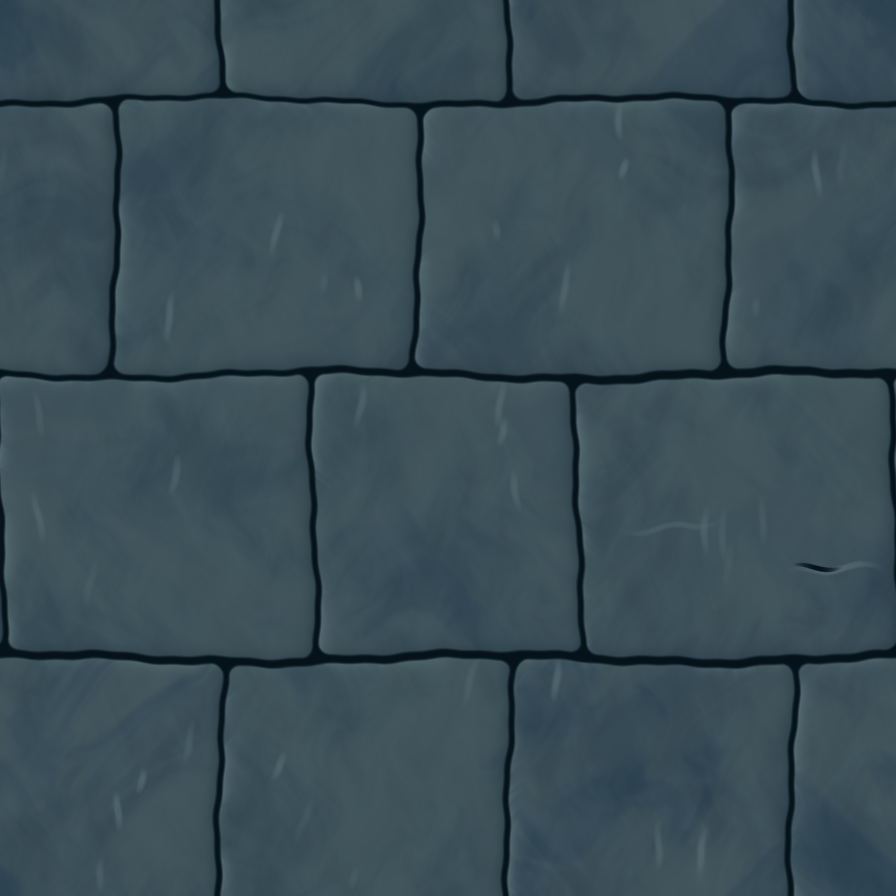
Reproduce this texture procedurally as a WebGL 1 fragment shader.

```glsl
precision highp float;
uniform vec2 u_resolution;

const float TAU = 6.28319;
const vec3 GAP_DEEP = vec3(0.02, 0.07, 0.10);
const vec3 GAP_SOFT = vec3(0.06, 0.13, 0.16);
const vec3 EDGE_SHADE = vec3(0.14, 0.21, 0.25);
const vec3 SLATE_DARK = vec3(0.215, 0.288, 0.328);
const vec3 SLATE = vec3(0.25, 0.33, 0.36);
const vec3 SLATE_LIGHT = vec3(0.35, 0.43, 0.46);

float hash(float n) {
  return fract(sin(n * 12.9898 + 4.137) * 43758.5);
}

// Warped layered sines, roughly -1 to 1
float cloud(vec2 p, float seed) {
  float sum = 0.0;
  float amp = 0.55;
  p += seed * vec2(3.7, 5.3);
  for (int i = 0; i < 5; i++) {
    p += 0.7 * sin(p.yx * 1.3 + seed);
    sum += amp * sin(p.x) * cos(p.y);
    p = mat2(0.8, 0.6, -0.6, 0.8) * p * 1.8;
    amp *= 0.6;
  }
  return sum;
}

float roundedBox(vec2 p, vec2 halfSize, float radius) {
  vec2 q = abs(p) - halfSize + radius;
  return length(max(q, 0.0)) + min(max(q.x, q.y), 0.0) - radius;
}

// Stroke that is widest in the middle and tapers to both ends
float stroke(vec2 p, vec2 a, vec2 b, float width, float soft) {
  vec2 ab = b - a;
  float t = clamp(dot(p - a, ab) / dot(ab, ab), 0.0, 1.0);
  float taper = 4.0 * t * (1.0 - t);
  return taper * (1.0 - smoothstep(width * taper, width * taper + soft, length(p - a - ab * t)));
}

// Slow bends and small chips in the joints, periodic over the canvas
vec2 bendJoints(vec2 p) {
  vec2 slow = vec2(sin(TAU * 2.0 * p.y + 1.0), sin(TAU * (2.0 * p.x + p.y) + 2.5));
  vec2 chips = vec2(sin(TAU * (9.0 * p.y + 2.0 * p.x)), sin(TAU * (8.0 * p.x + 3.0 * p.y)));
  vec2 nicks = sin(TAU * (23.0 * p.yx + 5.0 * p));
  return p + 0.0045 * slow + 0.0016 * chips + 0.0006 * nicks;
}

// Centre (xy) and half size (zw) of the stone around p; id is 0 to 8
vec4 findStone(vec2 p, out vec2 local, out float id) {
  float y = fract(p.y - 0.267);
  vec2 rowSpan = vec2(0.0, 0.316);
  vec3 joints = vec3(0.0, 0.35, 0.645);
  id = 0.0;
  if (y > 0.621) {
    rowSpan = vec2(0.621, 1.0);
    joints = vec3(0.247, 0.569, 0.885);
    id = 6.0;
  } else if (y > 0.316) {
    rowSpan = vec2(0.316, 0.621);
    joints = vec3(0.127, 0.465, 0.811);
    id = 3.0;
  }
  float x = fract(p.x - joints.x);
  vec2 cuts = joints.yz - joints.x;
  vec2 colSpan = x < cuts.x ? vec2(0.0, cuts.x) : x < cuts.y ? cuts : vec2(cuts.y, 1.0);
  id += step(cuts.x, x) + step(cuts.y, x);
  vec2 lo = vec2(colSpan.x, rowSpan.x);
  vec2 hi = vec2(colSpan.y, rowSpan.y);
  hi.y -= 0.005 * hash(id + 20.0);
  local = vec2(x, y) - 0.5 * (lo + hi);
  return vec4(0.5 * (lo + hi), 0.5 * (hi - lo));
}

// Pale, nearly upright scuffs scattered on one stone
float scuffs(vec2 p, vec2 halfSize, float id) {
  float sum = 0.0;
  for (int i = 0; i < 4; i++) {
    float n = id * 7.0 + float(i) * 1.7;
    vec2 start = (vec2(hash(n), hash(n + 0.3)) - 0.5) * 1.6 * halfSize;
    vec2 along = vec2(0.022 * hash(n + 0.5) - 0.006, 0.02 + 0.045 * hash(n + 0.7));
    sum += stroke(p, start, start + along, 0.0012, 0.005) * (0.2 + 0.5 * hash(n + 0.9));
  }
  return sum;
}

vec3 paintStone(vec2 p, vec2 halfSize, float id) {
  float broad = cloud(p * 13.0, id + 1.0);
  float fine = cloud(p * vec2(70.0, 38.0), id + 4.0);
  float tone = 0.68 + 0.7 * broad + 0.15 * fine + 0.4 * (hash(id + 9.0) - 0.5);
  vec3 color = mix(SLATE_DARK, SLATE, smoothstep(0.0, 1.0, tone));
  // Blue stains, strongest in the tallest row
  float stain = smoothstep(0.1, 0.5, cloud(p * 10.0 + 2.0, id + 6.0));
  color -= vec3(0.035, 0.028, 0.015) * stain * (id > 5.5 ? 1.0 : 0.45);
  color += 0.008 * fine + vec3(0.008, 0.0, -0.002) * broad;
  // Worn rims: lit at left and top, shaded at right and bottom
  vec2 fromLow = max(p + halfSize, 0.0);
  vec2 fromHigh = max(halfSize - p, 0.0);
  float wear = smoothstep(-0.4, 0.5, cloud(p * 25.0, id + 2.0));
  float lit = exp(-fromLow.x / 0.008) + 0.7 * exp(-fromHigh.y / 0.007);
  float shade = exp(-fromHigh.x / 0.008) + 0.8 * exp(-fromLow.y / 0.009);
  color = mix(color, EDGE_SHADE, min(0.5 * shade, 0.6));
  color = mix(color, SLATE_LIGHT, min(lit * (0.2 + 0.7 * wear), 0.8));
  return mix(color, SLATE_LIGHT, min(scuffs(p, halfSize, id), 0.6));
}

void main() {
  vec2 uv = gl_FragCoord.xy / u_resolution;
  float soft = max(1.0 / u_resolution.y, 0.0016);
  vec2 local;
  float id;
  vec4 stone = findStone(bendJoints(uv), local, id);
  vec2 halfSize = stone.zw - vec2(0.0036, 0.0032);
  float dist = roundedBox(local, halfSize, 0.013);
  vec3 color = paintStone(local, halfSize, id);

  // One ridge and one open crack
  vec2 bent = uv + vec2(0.0, 0.003 * sin(uv.x * 90.0));
  color = mix(color, SLATE_LIGHT, 0.4 * stroke(bent, vec2(0.69, 0.405), vec2(0.81, 0.418), 0.001, 0.004));
  color = mix(color, SLATE_LIGHT, 0.7 * stroke(bent, vec2(0.88, 0.362), vec2(0.985, 0.369), 0.0015, 0.004));
  color = mix(color, GAP_DEEP, stroke(bent, vec2(0.885, 0.367), vec2(0.94, 0.367), 0.0018, 0.002));

  vec3 gap = mix(GAP_SOFT, GAP_DEEP, smoothstep(0.0, 0.003, dist));
  color = mix(color, gap, smoothstep(-soft, soft, dist));
  gl_FragColor = vec4(color, 1.0);
}
```
